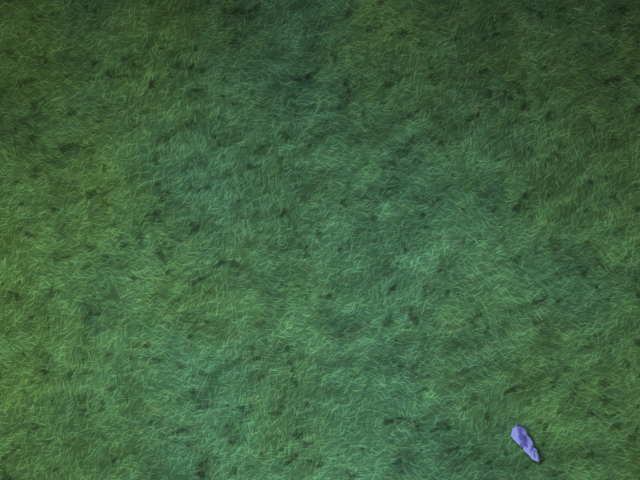
Reproduce this texture procedurally as a Shadertoy shader.

```glsl
const vec3 YELLOW_GREEN = vec3(0.315, 0.455, 0.240);
const vec3 BLUE_GREEN = vec3(0.270, 0.435, 0.312);
const vec3 STRAW = vec3(0.47, 0.45, 0.38);
const vec3 SHEET_DARK = vec3(0.27, 0.28, 0.55);
const vec3 SHEET_LIGHT = vec3(0.55, 0.59, 0.87);
const vec2 SHEET_HEAD = vec2(1.081, 0.097);
const vec2 SHEET_TAIL = vec2(1.118, 0.045);
const float SHEET_HEAD_RADIUS = 0.016;
const float SHEET_TAIL_RADIUS = 0.008;
const int BLADE_LAYERS = 7;
const float BLADE_CELL = 0.0145;    // spacing, in canvas heights
const float BLADE_WIDTH = 0.0013;   // half width at the root
const float BLADE_CONTRAST = 0.50;
const float BLADE_OPACITY = 0.62;
const float LEAN = 0.45;            // mean blade direction, radians
const float TUFT_CONTRAST = 0.50;

vec3 hash3(vec2 p) {
    vec3 q = fract(p.xyx * vec3(0.1031, 0.1030, 0.0973));
    q += dot(q, q.yxz + 33.33);
    return fract((q.xxy + q.yzz) * q.zyx);
}

float noise(vec2 p) {
    vec2 i = floor(p), f = fract(p);
    f = f * f * (3.0 - 2.0 * f);
    float low = mix(hash3(i).x, hash3(i + vec2(1, 0)).x, f.x);
    float high = mix(hash3(i + vec2(0, 1)).x, hash3(i + vec2(1, 1)).x, f.x);
    return mix(low, high, f.y);
}

float fbm(vec2 p) {
    float sum = 0.0, weight = 0.5;
    for (int i = 0; i < 4; i++) {
        sum += weight * noise(p);
        p = mat2(1.6, 1.2, -1.2, 1.6) * p + 7.3;
        weight *= 0.5;
    }
    return sum / 0.9375;
}

// Broad tint: yellower at the left, bluer through the middle
vec3 meadowTint(vec2 p, float aspect) {
    float x = p.x / aspect;
    float yellow = 0.75 * (1.0 - smoothstep(0.0, 0.5, x));
    yellow += 0.40 * smoothstep(0.55, 1.0, x) + 0.30 * smoothstep(0.6, 1.0, p.y);
    yellow += 1.1 * (fbm(p * 5.0 + 3.0) - 0.45);
    return mix(BLUE_GREEN, YELLOW_GREEN, clamp(yellow, 0.0, 1.0));
}

// Darker at the top, at the right and in the corners
float meadowLight(vec2 p, float aspect) {
    vec2 c = vec2(p.x / aspect, p.y) - vec2(0.44, 0.40);
    float light = mix(1.12, 0.86, smoothstep(0.15, 1.0, p.y));
    return light * (1.0 - 0.48 * dot(c, c)) * (0.86 + 0.28 * fbm(p * 4.0));
}

// Tufts combed sideways, with small dark gaps between them
float tuftShade(vec2 p) {
    vec2 bend = 0.02 * vec2(noise(p * 18.0), noise(p * 18.0 + 40.0));
    vec2 q = mat2(0.93, -0.36, 0.36, 0.93) * (p + bend);
    float tuft = fbm(q * vec2(22.0, 40.0)) - 0.5;
    float gap = smoothstep(0.60, 0.85, fbm(q * vec2(45.0, 62.0) + 19.0));
    return 1.0 + TUFT_CONTRAST * tuft - 0.30 * gap;
}

// Layers of short tapered strokes, each cell holding one blade
vec3 drawBlades(vec3 color, vec3 tint, vec2 p, float px) {
    float flow = LEAN + 3.2 * (fbm(p * 7.0 + 11.0) - 0.5);
    float dry = smoothstep(0.55, 0.80, noise(p * 14.0 + 5.0));
    for (int k = 0; k < BLADE_LAYERS; k++) {
        vec2 shift = vec2(0.37, 0.61) * float(k);
        vec2 g = p / BLADE_CELL + shift;
        for (int n = 0; n < 9; n++) {
            vec2 cell = floor(g) + vec2(n % 3, n / 3) - 1.0;
            vec3 place = hash3(cell + 173.0 * float(k));
            vec3 look = hash3(cell + 173.0 * float(k) + 59.0);
            float angle = flow + 1.9 * (place.z - 0.5);
            vec2 axis = vec2(cos(angle), sin(angle));
            vec2 d = (g - cell - place.xy) * BLADE_CELL;
            float halfLength = BLADE_CELL * mix(0.4, 0.9, look.y);
            float along = dot(d, axis);
            float across = dot(d, vec2(-axis.y, axis.x)) + 12.0 * along * along * (look.z - 0.5);
            float width = BLADE_WIDTH * (1.0 - 0.5 * abs(along) / halfLength);
            float mask = 1.0 - smoothstep(width - 0.5 * px, width + 0.7 * px, abs(across));
            mask *= 1.0 - smoothstep(0.6 * halfLength, halfLength, abs(along));
            vec3 blade = tint * (1.0 + BLADE_CONTRAST * (look.x - 0.48));
            blade *= mix(vec3(0.94, 0.99, 1.08), vec3(1.07, 1.01, 0.92), look.z);
            blade = mix(blade, STRAW, 0.6 * step(0.965, look.x) * dry);
            color = mix(color, blade, BLADE_OPACITY * mask);
        }
    }
    return color;
}

// Crumpled sheet lying on the grass: signed distance to a tapered capsule
float sheetDistance(vec2 p) {
    vec2 a = p - SHEET_HEAD, b = SHEET_TAIL - SHEET_HEAD;
    float t = clamp(dot(a, b) / dot(b, b), 0.0, 1.0);
    float ripple = 0.005 * (noise(p * 130.0) - 0.5);
    return length(a - b * t) - mix(SHEET_HEAD_RADIUS, SHEET_TAIL_RADIUS, t) + ripple;
}

void mainImage(out vec4 fragColor, in vec2 fragCoord) {
    float px = 1.0 / iResolution.y;
    float aspect = iResolution.x * px;
    vec2 p = fragCoord * px;

    vec3 tint = meadowTint(p, aspect) * meadowLight(p, aspect) * tuftShade(p);
    vec3 color = drawBlades(tint * 0.86, tint * 1.06, p, px);

    float shadow = 1.0 - smoothstep(-0.002, 0.009, sheetDistance(p - vec2(0.004, -0.002)));
    color *= 1.0 - 0.45 * shadow;
    float fold = smoothstep(0.25, 0.75, fbm(p * vec2(95.0, 60.0)) - 14.0 * (p.x + 0.7 * p.y - 1.151));
    vec3 sheet = mix(SHEET_DARK, SHEET_LIGHT, fold);
    color = mix(color, sheet, 1.0 - smoothstep(-px, px, sheetDistance(p)));

    fragColor = vec4(color, 1.0);
}
```
